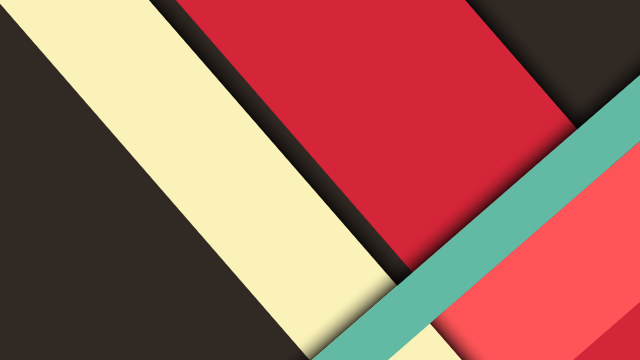
Give the GLSL for this background, as a WebGL 2 fragment shader.

```glsl
#version 300 es
precision highp float;

uniform vec2 u_resolution;
out vec4 outColor;

#define ACROSS vec2(0.755, 0.656)
#define CREAM_SPAN vec2(0.6493, 0.9682)
#define RED_SPAN vec2(1.0246, 1.6313)
#define TEAL_SPAN vec2(-0.7070, -0.5683)
#define CORAL_BOTTOM -1.0443
#define SHADOW_WIDTH 0.065
#define SHADOW_STRENGTH 0.74

const vec3 BROWN = vec3(0.190, 0.160, 0.140);
const vec3 CREAM = vec3(0.980, 0.950, 0.720);
const vec3 CRIMSON = vec3(0.835, 0.145, 0.220);
const vec3 CORAL = vec3(1.000, 0.333, 0.345);
const vec3 TEAL = vec3(0.384, 0.730, 0.645);

// Antialiased step across one pixel
float edge(float dist) {
    return clamp(dist * u_resolution.y + 0.5, 0.0, 1.0);
}

float band(float x, vec2 span) {
    return edge(x - span.x) * edge(span.y - x);
}

// Light left after a soft shadow that starts at dist = 0
float shade(float dist, float width, float strength) {
    float fade = clamp(1.0 - dist / width, 0.0, 1.0);
    return 1.0 - strength * fade * fade * edge(dist);
}

// Paper strip with its shadow falling past the far side
vec3 layStrip(vec3 below, vec3 color, float x, vec2 span) {
    below *= shade(x - span.y, SHADOW_WIDTH, SHADOW_STRENGTH);
    return mix(below, color, band(x, span));
}

void main() {
    vec2 p = gl_FragCoord.xy / u_resolution.y;
    float falling = dot(p, ACROSS);
    float rising = dot(p, vec2(-ACROSS.y, ACROSS.x));

    // Falling crimson strip over the brown ground
    vec3 color = layStrip(BROWN, CRIMSON, falling, RED_SPAN);

    // Coral and crimson panels under the rising strip
    vec3 panel = mix(CRIMSON, CORAL, edge(rising - CORAL_BOTTOM));
    color = mix(color, panel, edge(TEAL_SPAN.x - rising));

    // Cream strip, then the teal strip on top
    color = layStrip(color, CREAM, falling, CREAM_SPAN);
    color = layStrip(color, TEAL, rising, TEAL_SPAN);

    outColor = vec4(color, 1.0);
}
```
